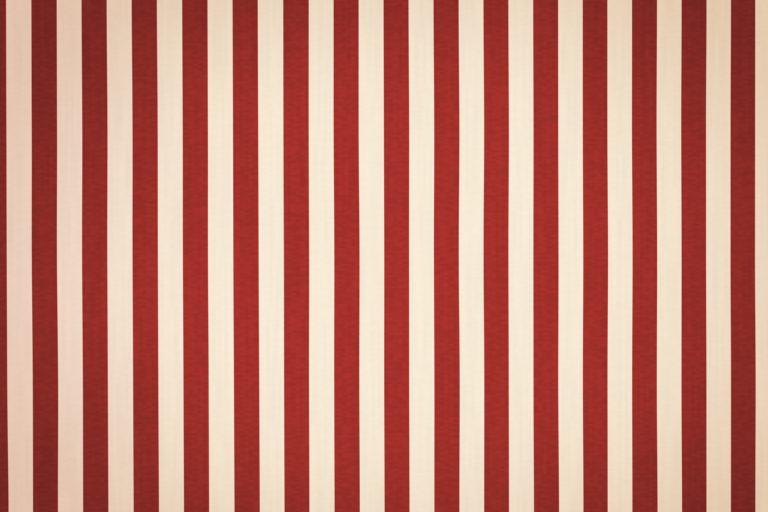
Write a Shadertoy shader that draws this pattern.

```glsl
// Woven awning cloth: upright red and cream stripes, slightly bowed, under a soft vignette.

float hash(vec2 p) {
    vec3 q = fract(vec3(p.xyx) * 0.1031);
    q += dot(q, q.yzx + 33.33);
    return fract((q.x + q.y) * q.z);
}

float noise(vec2 p) {
    vec2 i = floor(p), f = fract(p);
    f = f * f * (3.0 - 2.0 * f);
    return mix(mix(hash(i), hash(i + vec2(1, 0)), f.x),
               mix(hash(i + vec2(0, 1)), hash(i + vec2(1, 1)), f.x), f.y);
}

// Stripe coordinate: whole numbers fall on the centres of the red bands.
float stripeCoord(vec2 uv) {
    float bow = 0.0043 * sin(3.14159 * pow(uv.x, 1.25));
    float slant = 0.0028 * (1.0 - uv.y) * (1.0 - uv.x);
    float ripple = 0.0012 * (noise(vec2(uv.x * 15.0, uv.y * 4.0)) - 0.5);
    return (uv.x - bow - slant + ripple) * 15.38 - 0.87;
}

void mainImage(out vec4 fragColor, in vec2 fragCoord) {
    vec2 uv = fragCoord / iResolution.xy;
    vec2 cloth = fragCoord / iResolution.y;

    // Red bands fill half of each repeat
    float s = stripeCoord(uv);
    float soft = max(0.8 * fwidth(s), 0.018);
    float toCentre = abs(fract(s + 0.5) - 0.5);
    float red = 1.0 - smoothstep(-soft, soft, toCentre - 0.249);

    // Light falls off towards the sides and corners
    vec2 c = uv - vec2(0.52, 0.48);
    float shade = smoothstep(0.02, 0.42, dot(c * c, vec2(1.1, 0.75)));
    vec3 cream = mix(vec3(0.965, 0.915, 0.835), vec3(0.89, 0.79, 0.68), shade);
    cream += vec3(0.0, -0.025, 0.0) * smoothstep(0.3, 0.0, uv.x);
    vec3 dye = mix(vec3(0.645, 0.19, 0.165), vec3(0.47, 0.15, 0.135), shade);

    // Upright ribs, cross threads and broad uneven dye
    float rib = noise(cloth * vec2(170.0, 9.0)) - 0.5;
    float thread = noise(cloth * vec2(110.0, 230.0)) - 0.5;
    float cloud = noise(cloth * 5.0) - 0.5;
    cream *= 1.0 + 0.022 * rib + 0.012 * thread + 0.012 * cloud;
    dye *= 1.0 + 0.05 * rib + 0.09 * thread + 0.04 * cloud;

    fragColor = vec4(mix(cream, dye, red), 1.0);
}
```
